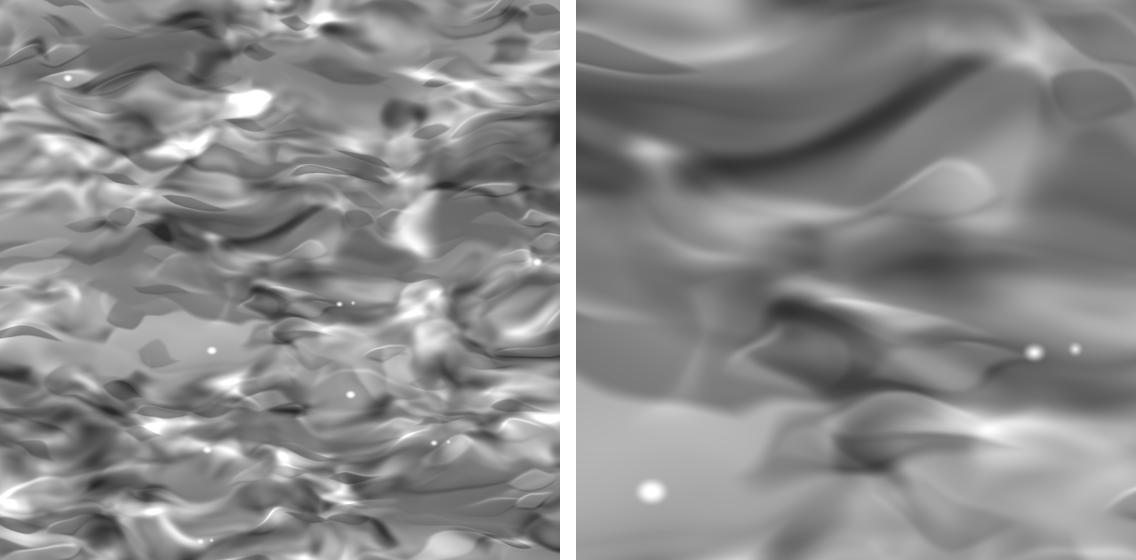
Left: the whole. Right: its middle third, enlarged.
Reproduce this texture procedurally as a WebGL 2 fragment shader.

```glsl
#version 300 es
precision highp float;

uniform vec2 u_resolution;
out vec4 fragColor;

const float BASE_TONE = 0.56;
const float BROAD_CONTRAST = 0.18;
const float GRAIN_CONTRAST = 0.31;
const float RIDGE_GLOW = 0.42;
const float CRINKLE_GLOW = 0.24;
const float CRACK_DEPTH = 0.28;
const float RIM_LIGHT = 0.20;
const float RIM_SHADOW = 0.13;
const vec2 WARP = vec2(0.050, 0.028);
const vec2 FINE_WARP = vec2(0.016, 0.011);
const float SPECK_CELLS = 12.0;
const float SPECK_SHARE = 0.06;
const float SPECK_RADIUS = 0.0035;

// Integer hash: three values in 0..1 per lattice cell
vec3 hash3(vec2 cell, float seed) {
    uvec3 v = uvec3(ivec3(vec3(cell, seed))) * 1664525u + 1013904223u;
    v.x += v.y * v.z; v.y += v.z * v.x; v.z += v.x * v.y;
    v ^= v >> 16u;
    v.x += v.y * v.z; v.y += v.z * v.x; v.z += v.x * v.y;
    return vec3(v >> 8u) / 16777216.0;
}

float cornerSlope(vec2 cell, vec2 offset, float seed) {
    float angle = 6.2832 * hash3(cell, seed).x;
    return dot(vec2(cos(angle), sin(angle)), offset);
}

// Gradient noise, roughly -1..1
float noise(vec2 p, float seed) {
    vec2 i = floor(p), f = p - i;
    vec2 u = f * f * f * (f * (f * 6.0 - 15.0) + 10.0);
    vec2 e = vec2(1.0, 0.0);
    float low = mix(cornerSlope(i, f, seed), cornerSlope(i + e, f - e, seed), u.x);
    float high = mix(cornerSlope(i + e.yx, f - e.yx, seed), cornerSlope(i + 1.0, f - 1.0, seed), u.x);
    return 1.5 * mix(low, high, u.y);
}

// Overlapping sheared plates; surface holds tone and roughness
vec2 layFlakes(vec2 surface, vec2 p, vec2 cells, float coverage, float rimGate, float seed) {
    vec2 q = p * cells, home = floor(q);
    for (int k = 0; k < 9; k++) {
        vec2 cell = home + vec2(k % 3 - 1, k / 3 - 1);
        vec3 place = hash3(cell, seed);
        vec3 look = hash3(cell, seed + 1.0);
        if (place.z > coverage) continue;
        vec2 local = q - cell - 0.5 - 0.5 * (place.xy - 0.5);
        local.y -= 1.1 * (look.x - 0.42) * local.x;
        local /= mix(vec2(0.45, 0.26), vec2(0.75, 0.46), look.yz);
        vec2 bulge = pow(abs(local), vec2(1.3));
        float reach = pow(bulge.x + bulge.y, 0.77);
        float inside = 1.0 - smoothstep(0.78, 1.12, reach);
        float shade = mix(0.35, 0.70, look.y * look.z + 0.4 * look.x) + 0.05 * local.y;
        surface = mix(surface, vec2(shade, 0.15 + 0.8 * look.z), 0.8 * inside);
        float rim = exp(-pow((reach - 0.96) / 0.17, 2.0)) * clamp(1.6 * local.y, -1.0, 1.0);
        surface.x += rimGate * rim * (rim > 0.0 ? RIM_LIGHT : RIM_SHADOW) * look.x;
    }
    return surface;
}

// Tapering line along a noise contour, with its own width on each side
float taperedLine(float contour, float gate, float below, float above) {
    float width = (contour < 0.0 ? below : above) * (0.4 + gate);
    return gate * exp(-pow(contour / width, 2.0));
}

// Rare bright specks, some with a smaller companion
float specks(vec2 p) {
    vec2 q = p * SPECK_CELLS, cell = floor(q);
    vec3 rnd = hash3(cell, 90.0);
    vec2 local = (q - cell - 0.25 - 0.3 * rnd.xy) / SPECK_CELLS;
    float size = SPECK_RADIUS * (0.7 + 0.8 * rnd.x);
    float pair = length(local - vec2(0.012 + 0.016 * rnd.y, 0.002)) - size * 0.5;
    float spot = min(length(local * vec2(0.8, 1.0)) - size, rnd.x < 0.6 ? pair : 1.0);
    return step(rnd.z, SPECK_SHARE) * (1.0 - smoothstep(-0.003, 0.004, spot));
}

void main() {
    vec2 uv = gl_FragCoord.xy / u_resolution.y;

    // Bent coordinates
    vec2 p = uv + WARP * vec2(noise(uv * vec2(4.0, 7.0), 1.0), noise(uv * vec2(5.0, 7.0), 2.0));
    p += FINE_WARP * vec2(noise(p * vec2(14.0, 22.0), 3.0), noise(p * vec2(14.0, 20.0), 4.0));

    // Broad tone and stacked plates
    float broad = noise(p * vec2(2.8, 6.0), 5.0);
    float rimGate = smoothstep(-0.1, 0.4, noise(p * vec2(8.0, 13.0), 6.0));
    vec2 surface = vec2(BASE_TONE + BROAD_CONTRAST * broad, 1.0);
    surface = layFlakes(surface, p, vec2(5.5, 12.0), 0.55, rimGate, 10.0);
    surface = layFlakes(surface, p, vec2(2.6, 7.5), 0.36, rimGate, 20.0);
    surface = layFlakes(surface, p, vec2(12.0, 24.0), 0.35, rimGate, 30.0);

    // Crumbled relief, calmer on smooth plates
    float grain = noise(p * vec2(10.0, 19.0), 40.0) + 0.65 * noise(p * vec2(20.0, 36.0), 41.0)
                + 0.16 * noise(p * vec2(38.0, 66.0), 42.0);
    float rough = surface.y * smoothstep(-0.5, 0.3, noise(p * vec2(2.5, 6.0), 43.0));
    float tone = surface.x + 0.08 * broad + GRAIN_CONTRAST * rough * grain;

    // Lit ridges, short crinkles and dark crevices
    float ridgeGate = smoothstep(0.15, 0.6, noise(p * vec2(4.5, 8.0), 50.0));
    float crackGate = smoothstep(0.1, 0.55, noise(p * vec2(7.0, 13.0), 51.0));
    float crinkleGate = smoothstep(0.0, 0.5, noise(p * vec2(9.0, 14.0), 54.0)) * (0.3 + 0.7 * rough);
    tone += RIDGE_GLOW * taperedLine(noise(p * vec2(4.0, 8.0), 52.0), ridgeGate, 0.09, 0.22);
    tone += CRINKLE_GLOW * taperedLine(noise(p * vec2(8.0, 14.0), 55.0), crinkleGate, 0.14, 0.28);
    tone -= CRACK_DEPTH * taperedLine(noise(p * vec2(6.0, 15.0), 53.0), crackGate, 0.18, 0.16);

    // Lift highlights and soften shadows
    float deviation = tone - 0.5;
    tone = max(0.5 + deviation + 0.4 * deviation * deviation, 0.17);
    tone = mix(tone, 1.0, specks(uv));
    fragColor = vec4(vec3(clamp(tone, 0.0, 1.0)), 1.0);
}
```
